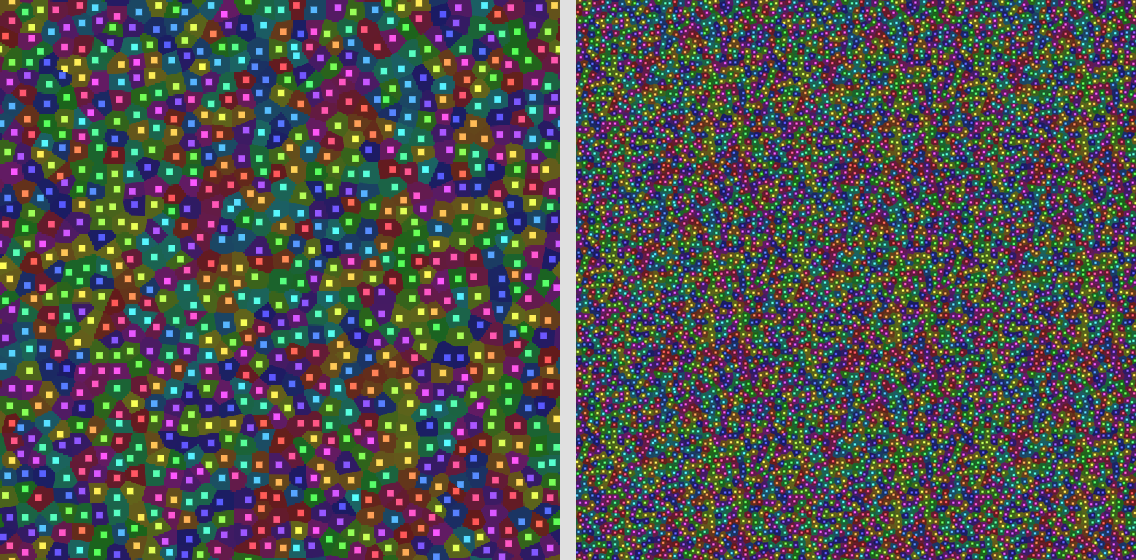
Left: one tile. Right: repeated 3 by 3.
Reproduce this pattern procedurally as a three.js fragment shader.

```glsl
// Blocky Voronoi mosaic: evenly scattered sites own dark cells of random hue,
// each marked by a small bright square. Sites come from a jittered grid that
// wraps and is relaxed by pushing close neighbours apart.
varying vec2 vUv;

const float SITES = 31.0;          // sites across the tile
const float BLOCKS = 256.0;        // mosaic blocks across the tile
const float JITTER = 0.9;          // random shift, in grid cells
const float SPACING = 0.92;        // distance below which sites repel
const float PUSH = 0.5;            // strength of the repulsion
const float DOT_RADIUS = 1.5;      // half side of a dot, in blocks
const float SOFTNESS = 0.25;       // half width of block edges, in blocks
const float CELL_SOFTNESS = 0.12;  // half width of cell borders, in blocks
const vec2 CELL_RANGE = vec2(0.105, 0.39);  // lowest and highest channel
const vec2 DOT_RANGE = vec2(0.34, 1.0);

// Three random values per grid cell, repeating with the tile
vec3 cellHash(vec2 cell) {
  vec2 wrapped = mod(cell, SITES) + 17.0;
  vec3 p = fract(wrapped.xyx * vec3(0.1031, 0.1030, 0.0973));
  p += dot(p, p.yxz + 33.33);
  return fract((p.xxy + p.yzz) * p.zyx);
}

vec2 jitteredSite(vec2 cell) {
  return cell + 0.5 + JITTER * (cellHash(cell).xy - 0.5);
}

// Site moved away from the neighbours that crowd it
vec2 relaxedSite(vec2 cell) {
  vec2 site = jitteredSite(cell);
  vec2 shift = vec2(0.0);
  for (int j = -1; j <= 1; j++) {
    for (int i = -1; i <= 1; i++) {
      if (i == 0 && j == 0) continue;
      vec2 away = site - jitteredSite(cell + vec2(float(i), float(j)));
      float gap = max(length(away), 0.001);
      shift += away / gap * max(SPACING - gap, 0.0);
    }
  }
  return site + PUSH * shift;
}

vec3 hueColor(float hue, vec2 range) {
  vec3 wheel = abs(fract(hue + vec3(0.0, 2.0, 1.0) / 3.0) * 6.0 - 3.0) - 1.0;
  return mix(vec3(range.x), vec3(range.y), clamp(wheel, 0.0, 1.0));
}

// Position held at block centres, with a short ramp between them
vec2 blockPosition(vec2 p) {
  vec2 edge = floor(p + 0.5);
  return edge - 0.5 + smoothstep(-SOFTNESS, SOFTNESS, p - edge);
}

void main() {
  float blocksPerCell = BLOCKS / SITES;
  vec2 position = vUv * BLOCKS;
  vec2 snapped = blockPosition(position);
  vec2 home = floor(snapped / blocksPerCell);

  // Find the two nearest sites
  float nearest = 1e6;
  float second = 1e6;
  vec2 nearSite = vec2(0.0);
  vec2 secondSite = vec2(0.0);
  vec2 nearCell = home;
  vec2 secondCell = home;
  for (int j = -2; j <= 2; j++) {
    for (int i = -2; i <= 2; i++) {
      vec2 cell = home + vec2(float(i), float(j));
      vec2 site = relaxedSite(cell) * blocksPerCell;
      vec2 offset = snapped - site;
      float d = dot(offset, offset);
      if (d < nearest) {
        second = nearest;
        secondSite = nearSite;
        secondCell = nearCell;
        nearest = d;
        nearSite = site;
        nearCell = cell;
      } else if (d < second) {
        second = d;
        secondSite = site;
        secondCell = cell;
      }
    }
  }

  // Dark cells, blended across a thin border
  float hue = cellHash(nearCell).z;
  float border = 0.5 * (second - nearest) / max(distance(nearSite, secondSite), 0.001);
  float own = 0.5 + 0.5 * smoothstep(0.0, CELL_SOFTNESS, border);
  vec3 neighbour = hueColor(cellHash(secondCell).z, CELL_RANGE);
  vec3 color = mix(neighbour, hueColor(hue, CELL_RANGE), own);

  // Bright square, aligned to the blocks
  vec2 fromDot = abs(position - floor(nearSite) - 0.5);
  float reach = max(fromDot.x, fromDot.y) - DOT_RADIUS;
  float mark = 1.0 - smoothstep(-SOFTNESS, SOFTNESS, reach);
  color = mix(color, hueColor(hue, DOT_RANGE), mark);

  gl_FragColor = vec4(color, 1.0);
}
```
